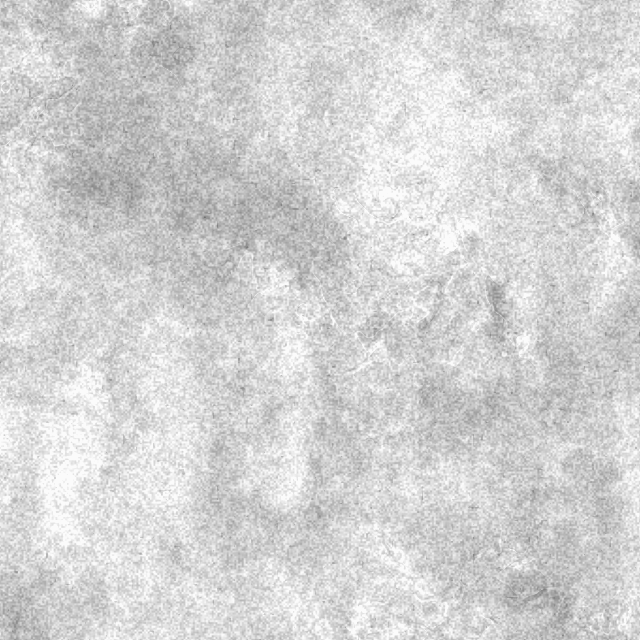
This texture is drawn by a Shadertoy shader. Its source:

```glsl
// Weathered pale concrete: grey clouds, faint vertical stains, flaking wisps and fine grain.

const vec3  BASE_COLOUR     = vec3(0.812);
const float CLOUD_SCALE     = 4.5;   // cells across the canvas
const float CLOUD_STRENGTH  = 0.23;
const float MOTTLE_SCALE    = 22.0;
const float MOTTLE_STRENGTH = 0.11;
const vec2  STAIN_SCALE     = vec2(24.0, 3.0);
const float STAIN_STRENGTH  = 0.075;
const float FLAKE_SCALE     = 17.0;
const float FLAKE_STRENGTH  = 0.10;
const float GRAIN_SCALE     = 340.0;
const float GRAIN_STRENGTH  = 0.105;
const float COARSE_STRENGTH = 0.055;
const float SPECK_SCALE     = 150.0;
const float SPECK_STRENGTH  = 0.15;
const float DARKEST = 0.42;
const float LIGHTEST = 0.985;

// Integer hash of a lattice cell, from -1 to 1
float hash(ivec2 cell) {
    uvec2 q = uvec2(cell) * uvec2(1597u, 3571u);
    uint h = (q.x ^ (q.y << 11)) * 747796u + 28913u;
    h = (h ^ (h >> 15)) * 73244475u;
    h = (h ^ (h >> 13)) * 73244475u;
    h ^= h >> 16;
    return float(h & 65535u) / 32767.5 - 1.0;
}

// Smooth value noise, from -1 to 1
float noise(vec2 p) {
    ivec2 cell = ivec2(floor(p));
    vec2 f = fract(p);
    f = f * f * (3.0 - 2.0 * f);
    float low  = mix(hash(cell), hash(cell + ivec2(1, 0)), f.x);
    float high = mix(hash(cell + ivec2(0, 1)), hash(cell + ivec2(1, 1)), f.x);
    return mix(low, high, f.y);
}

// Layered noise; each octave is turned to hide the lattice
float fbm(vec2 p, int octaves, float gain) {
    const mat2 TURN = mat2(0.8, 0.6, -0.6, 0.8);
    float sum = 0.0, weight = 1.0, total = 0.0;
    for (int i = 0; i < octaves; i++) {
        sum += weight * noise(p);
        total += weight;
        weight *= gain;
        p = TURN * p * 2.03 + 17.3;
    }
    return sum / total;
}

// Thin curled crests along the zero line of a noise
float crest(vec2 p, float width) {
    return 1.0 - smoothstep(0.0, width, abs(fbm(p, 3, 0.5)));
}

void mainImage(out vec4 fragColor, in vec2 fragCoord) {
    vec2 uv = fragCoord / min(iResolution.x, iResolution.y);

    // Ragged domain shift shared by clouds and flakes
    vec2 warp = vec2(fbm(uv * 9.0 + 31.0, 4, 0.6), fbm(uv * 9.0 + 73.0, 4, 0.6));

    // Broad tone
    float clouds = fbm(uv * CLOUD_SCALE + warp * 0.45 + 5.0, 6, 0.62);
    float mottle = fbm(uv * MOTTLE_SCALE + warp * 1.2 + 41.0, 4, 0.7);
    float stains = fbm((uv + warp * 0.012) * STAIN_SCALE + 11.0, 2, 0.5);
    float stainArea = smoothstep(-0.3, 0.4, noise(uv * 3.5 + 57.0));

    // Peeling patches: pale curls beside darker ones
    float flakeArea = smoothstep(0.02, 0.4, fbm(uv * 5.0 + 91.0, 4, 0.55));
    vec2 flakePos = uv * FLAKE_SCALE + warp * 2.2;
    float flakes = crest(flakePos + 23.0, 0.11) - 0.7 * crest(flakePos + 67.0, 0.14);

    // Fine surface
    float grain  = noise(uv * GRAIN_SCALE + 3.0);
    float coarse = fbm(uv * GRAIN_SCALE * 0.37 + 19.0, 2, 0.8);
    float specks = smoothstep(0.78, 0.98, -noise(uv * SPECK_SCALE + 83.0));

    float shade = CLOUD_STRENGTH * clouds
                + MOTTLE_STRENGTH * mottle * (0.8 + 0.7 * flakeArea)
                + STAIN_STRENGTH * stains * stainArea
                + FLAKE_STRENGTH * flakes * flakeArea
                + GRAIN_STRENGTH * grain
                + COARSE_STRENGTH * coarse
                - SPECK_STRENGTH * specks;

    fragColor = vec4(clamp(BASE_COLOUR + shade, DARKEST, LIGHTEST), 1.0);
}
```
